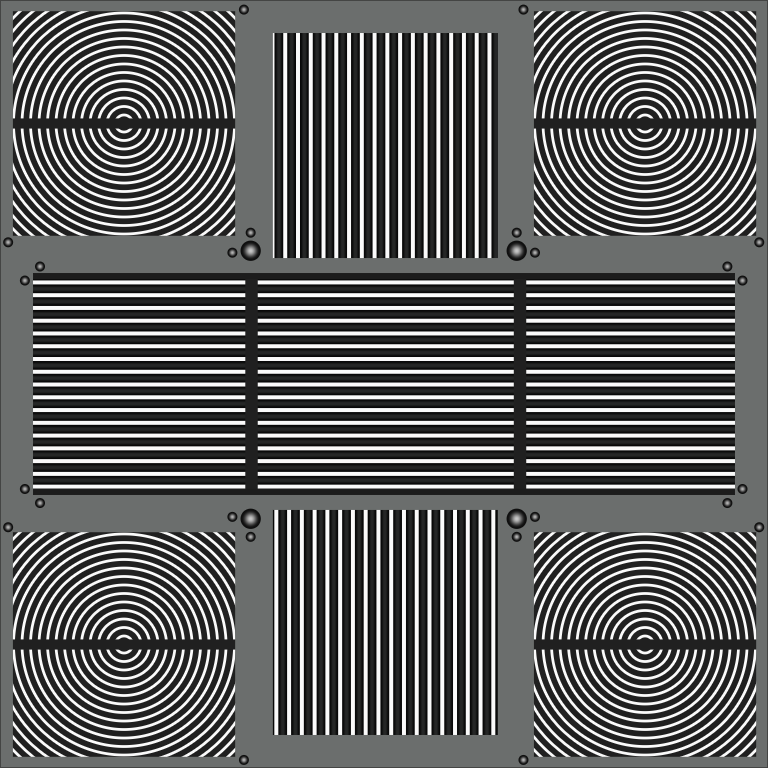
Write a Shadertoy shader that draws this pattern.

```glsl
// Symmetric panel board: four ring targets, two upright bar panels and a wide
// band of bars on grey, with shaded rivets around the panels. Folding the plane
// into one quadrant places the repeats; box and circle distances cut the shapes.

const float PITCH = 0.01662; // spacing of the straight bars

// Coverage of a shape from its signed distance, softened over one pixel
float fill(float d, float px) { return clamp(0.5 - d / px, 0.0, 1.0); }

float box(vec2 p, vec2 halfSize) {
    vec2 q = abs(p) - halfSize;
    return max(q.x, q.y);
}

// Distance to the nearest line of a repeating set centred on x = 0
float nearestLine(float x, float pitch) {
    return abs(fract(x / pitch + 0.5) - 0.5) * pitch;
}

// White bars with dark shaded grooves between them
vec3 bars(float x, float px) {
    float d = nearestLine(x, PITCH);
    float ridge = smoothstep(0.2, 0.46, d / PITCH);
    vec3 groove = mix(vec3(0.03), vec3(0.145, 0.15, 0.148), ridge);
    return mix(groove, vec3(0.98), fill(d - 0.0026, px));
}

// Concentric white rings split by a dark level gap
vec3 rings(vec2 p, float px) {
    float r = length(p);
    float line = fill(nearestLine(r, 0.01107) - 0.0018, px);
    line *= fill(0.005 - r, px) * fill(0.0066 - abs(p.y), px);
    return mix(vec3(0.125), vec3(0.98), line);
}

// Domed rivet: pale centre falling to a black rim
void rivet(inout vec3 col, vec2 p, float radius, float glow, float px) {
    float r = length(p) / radius;
    vec3 dome = vec3(mix(glow, 0.06, smoothstep(0.0, 0.9, r)));
    col = mix(col, dome, fill(length(p) - radius, px));
}

void mainImage(out vec4 fragColor, in vec2 fragCoord) {
    float px = 1.0 / min(iResolution.x, iResolution.y);
    vec2 p = (fragCoord - 0.5 * iResolution.xy) * px;
    vec2 q = abs(p);

    // Grey board with a thin dark edge
    vec3 col = vec3(0.42, 0.433, 0.427);
    col = mix(col, vec3(0.22), fill(0.499 - max(q.x, q.y), px));

    // Ring targets in the corners
    vec2 target = vec2(abs(p.x - 0.0007), q.y) - 0.3392;
    col = mix(col, rings(target, px), fill(box(target, vec2(0.1447, 0.1462)), px));

    // Upright bar panels, each with its own phase
    vec2 upright = vec2(p.x - 0.0018, q.y - 0.3105);
    float phase = p.y > 0.0 ? -0.1286 : -0.1402;
    col = mix(col, bars(p.x - phase, px), fill(box(upright, vec2(0.1465, 0.1465)), px));

    // Wide band, interrupted by two dark dividers and dark end margins
    vec3 band = bars(p.y + 0.0007, px);
    float divider = abs(abs(p.x - 0.0023) - 0.1748) - 0.0081;
    band = mix(band, vec3(0.125), fill(divider, px));
    band = mix(band, vec3(0.11), fill(0.1365 - q.y, px));
    col = mix(col, band, fill(box(p, vec2(0.457, 0.1445)), px));

    // Rivets: one large and two small at each junction, four more outside
    vec2 s = abs(p + vec2(0.0004, 0.001));
    rivet(col, s - vec2(0.1732, 0.1745), 0.0132, 0.78, px);
    vec2 studs[6] = vec2[6](
        vec2(0.1732, 0.198), vec2(0.197, 0.172), vec2(0.182, 0.4885),
        vec2(0.489, 0.1855), vec2(0.4475, 0.154), vec2(0.4672, 0.1357));
    for (int i = 0; i < 6; i++) {
        rivet(col, s - studs[i], 0.0065, 0.7, px);
    }

    fragColor = vec4(col, 1.0);
}
```
